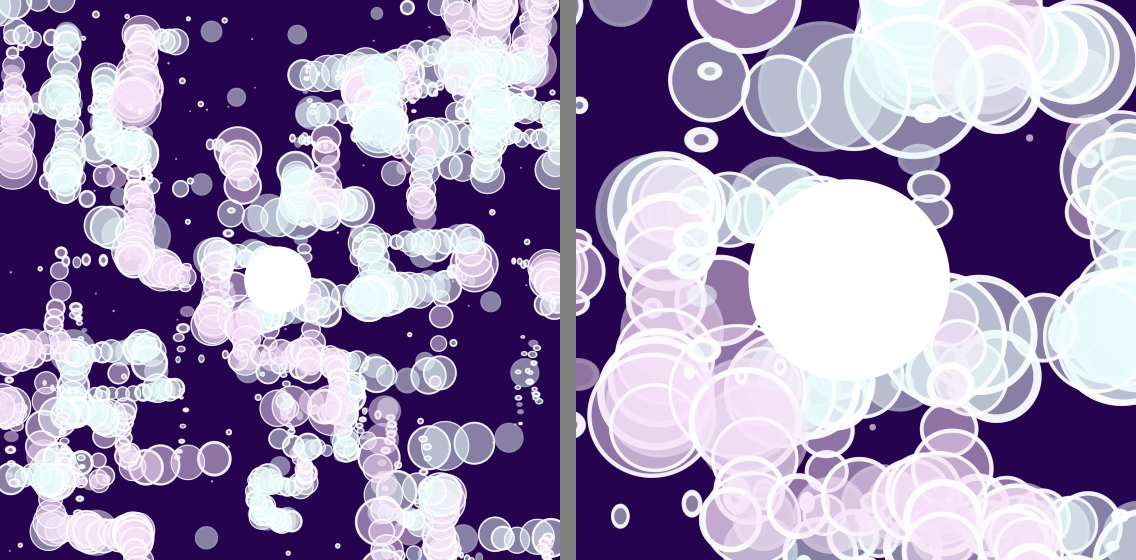
Left, the full canvas; right, a detail of the centre.
This background is drawn by a WebGL 2 fragment shader. Its source:

```glsl
#version 300 es
precision highp float;

uniform vec2 u_resolution;
out vec4 fragColor;

const vec3 NIGHT = vec3(0.15, 0.01, 0.31);
const vec3 ICE = vec3(0.915, 0.985, 0.985);
const vec3 ROSE = vec3(0.965, 0.89, 0.975);
const vec3 WHITE = vec3(1.0);
const float TAU = 6.28318;
const int GRID = 5;   // walkers per side
const int LEGS = 6;   // chains per walker

vec3 hash3(vec2 seed) {
    vec3 q = fract((seed.xyx + 19.0) * vec3(0.1031, 0.1030, 0.0973));
    q += dot(q, q.yxz + 33.33);
    return fract((q.xxy + q.yzz) * q.zyx);
}

float coverage(float dist, float pixel) {
    return 1.0 - smoothstep(-0.7 * pixel, 0.7 * pixel, dist);
}

float ellipseDistance(vec2 offset, vec2 radii) {
    return (length(offset / radii) - 1.0) * min(radii.x, radii.y);
}

// Translucent disc with a brighter rim just inside its edge
vec3 paintBead(vec3 base, float dist, vec3 tint, float rimWidth, float rimAlpha, float pixel) {
    vec3 color = mix(base, tint, 0.5 * coverage(dist, pixel));
    float rim = abs(dist + 0.5 * rimWidth) - 0.5 * rimWidth;
    return mix(color, WHITE, rimAlpha * coverage(rim, pixel));
}

// One run of overlapping beads from start to start + span
vec3 paintChain(vec3 color, vec2 p, vec2 start, vec2 span, vec2 shape, float radius,
                vec3 tint, int count, vec2 seed, float pixel) {
    vec2 reach = abs(span) * 0.6 + radius * 1.45 + 0.012;
    if (any(greaterThan(abs(p - start - 0.5 * span), reach))) return color;

    vec2 side = normalize(span.yx);
    float phase = TAU * hash3(seed).x;
    for (int i = 0; i < count; i++) {
        vec3 h = hash3(seed + vec2(float(i) * 3.0, 53.0));
        float t = float(i) / float(count - 1);
        float along = t + 0.08 * sin(TAU * t + phase);
        float sway = 0.006 * sin(4.0 * t + phase) + 0.010 * (h.x - 0.5);
        float size = radius * (1.0 + 0.2 * sin(5.0 * t + phase) + 0.4 * (h.y - 0.5));
        vec2 center = start + span * along + side * sway;
        float rimWidth = mix(0.0018, 0.0050, h.z * h.z);
        float rimAlpha = h.x < 0.18 ? 0.12 : 0.9;
        float dist = ellipseDistance(p - center, shape * size);
        color = paintBead(color, dist, tint, rimWidth, rimAlpha, pixel);
    }
    return color;
}

// Walker that alternates level and upright chains, wrapping at the borders
vec3 paintWalker(vec3 color, vec2 p, vec2 cell, float pixel) {
    vec2 seed = cell * vec2(41.0, 67.0);
    vec2 position = (cell + hash3(seed).xy) / float(GRID);
    for (int leg = 0; leg < LEGS; leg++) {
        vec2 legSeed = seed + vec2(float(leg) * 7.0, 131.0);
        vec3 h = hash3(legSeed);
        vec3 g = hash3(legSeed + vec2(271.0, 89.0));
        bool level = leg % 2 == 0;
        bool tiny = g.x < 0.3;

        float travel = mix(0.05, 0.18, h.x) * (h.y < 0.5 ? -1.0 : 1.0);
        vec2 span = level ? vec2(travel, 0.0) : vec2(0.0, travel);
        float radius = tiny ? mix(0.005, 0.011, h.z) : mix(0.014, 0.036, h.z);
        float squash = tiny ? 0.75 : 0.97;
        vec2 shape = level ? vec2(squash, 1.0) : vec2(1.0, squash);
        vec3 tint = g.y < (level ? 0.85 : 0.3) ? ICE : ROSE;
        int count = tiny ? 6 + int(g.z * 5.0) : 4 + int(g.z * 11.0);

        color = paintChain(color, p, position, span, shape, radius, tint, count, legSeed, pixel);
        position = fract(position + span);
    }
    return color;
}

// Loose discs, at most one per cell
vec3 paintScatter(vec3 color, vec2 p, float cells, float share, float radius,
                  float rimAlpha, float pixel) {
    vec2 cell = floor(p * cells);
    vec3 h = hash3(cell * 5.0 + cells * 13.0);
    vec3 g = hash3(cell * 3.0 + cells * 29.0);
    if (h.z > share) return color;
    float size = radius * mix(0.6, 1.0, g.x);
    float margin = size * cells;
    vec2 center = (cell + mix(vec2(margin), vec2(1.0 - margin), h.xy)) / cells;
    float dist = length(p - center) - size;
    return paintBead(color, dist, g.y < 0.6 ? ICE : ROSE, 0.003, rimAlpha, pixel);
}

void main() {
    float scale = min(u_resolution.x, u_resolution.y);
    vec2 p = gl_FragCoord.xy / scale;
    float pixel = 1.0 / scale;

    // Specks and lone discs
    vec3 color = paintScatter(NIGHT, p, 23.0, 0.12, 0.0022, 0.3, pixel);
    color = paintScatter(color, p, 19.0, 0.10, 0.007, 0.9, pixel);
    color = paintScatter(color, p, 10.0, 0.20, 0.027, 0.1, pixel);
    color = paintScatter(color, p, 11.0, 0.08, 0.030, 0.9, pixel);

    // Bead chains
    for (int y = 0; y < GRID; y++)
        for (int x = 0; x < GRID; x++)
            color = paintWalker(color, p, vec2(x, y), pixel);

    // Solid central disc
    float core = length(p - vec2(0.496, 0.5)) - 0.06;
    color = mix(color, WHITE, coverage(core, pixel));

    fragColor = vec4(color, 1.0);
}
```
